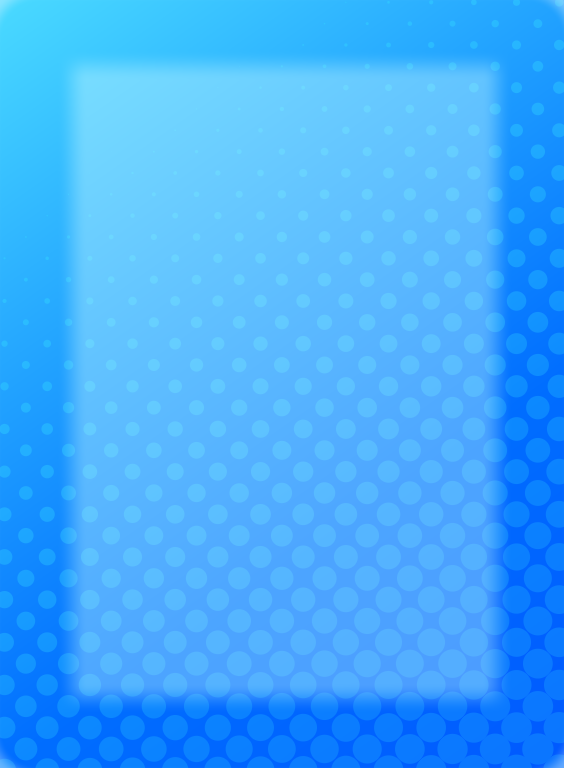
A Shadertoy shader for this background:

```glsl
// A blue card background: a diagonal gradient, a staggered halftone of dots
// that grow along it, and a soft pale panel with faintly lit rounded corners.
// All lengths are in canvas heights.

// Progress of the gradient from the upper left to the lower right.
float diagonal(vec2 p) {
    return 0.7 * p.x + 1.0 - p.y;
}

vec3 skyGradient(float s) {
    vec3 color = mix(vec3(0.29, 0.855, 1.0), vec3(0.13, 0.635, 1.0), clamp(s / 0.52, 0.0, 1.0));
    color = mix(color, vec3(0.0, 0.43, 1.0), clamp((s - 0.52) / 0.48, 0.0, 1.0));
    return mix(color, vec3(0.0, 0.35, 1.0), clamp((s - 1.0) / 0.5, 0.0, 1.0));
}

// Coverage of the dots; the lattice is a square grid turned by 45 degrees.
float halftone(vec2 p) {
    const float density = 36.0;
    vec2 origin = vec2(0.0059, -0.003);
    vec2 q = (p - origin) * density;
    vec2 cell = round(0.5 * vec2(q.x + q.y, q.x - q.y));
    vec2 center = vec2(cell.x + cell.y, cell.x - cell.y);
    float growth = max(diagonal(center / density + origin) - 0.293, 0.0);
    float radius = 0.965 * growth - 0.29 * growth * growth;
    float pixel = density / iResolution.y;
    float coverage = clamp((radius - length(q - center)) / pixel + 0.5, 0.0, 1.0);
    return coverage * step(0.001, growth);
}

// Signed distance to a rounded box.
float roundedBox(vec2 p, vec2 halfSize, float radius) {
    vec2 d = abs(p) - halfSize + radius;
    return length(max(d, 0.0)) + min(max(d.x, d.y), 0.0) - radius;
}

void mainImage(out vec4 fragColor, in vec2 fragCoord) {
    vec2 p = fragCoord / iResolution.y;
    vec2 size = iResolution.xy / iResolution.y;
    float s = diagonal(p);
    vec3 color = skyGradient(s);

    // Cyan dots, fainter towards the bottom right
    float dotOpacity = mix(0.35, 0.21, smoothstep(0.4, 1.3, s));
    color = mix(color, vec3(0.2, 0.87, 1.0), dotOpacity * halftone(p));

    // Blurred panel that lightens everything below it
    vec2 inset = min(p - vec2(0.094, 0.091), vec2(size.x - 0.087, 0.915) - p);
    vec2 fade = smoothstep(-0.02, 0.02, inset);
    color = mix(color, vec3(1.0), vec3(0.3, 0.38, 0.3) * fade.x * fade.y);

    // Pale light outside the rounded corners
    float edge = roundedBox(p - 0.5 * size, 0.5 * size, 0.05);
    color = mix(color, vec3(0.9, 0.96, 1.0), 0.4 * smoothstep(-0.003, 0.02, edge));

    fragColor = vec4(color, 1.0);
}
```
